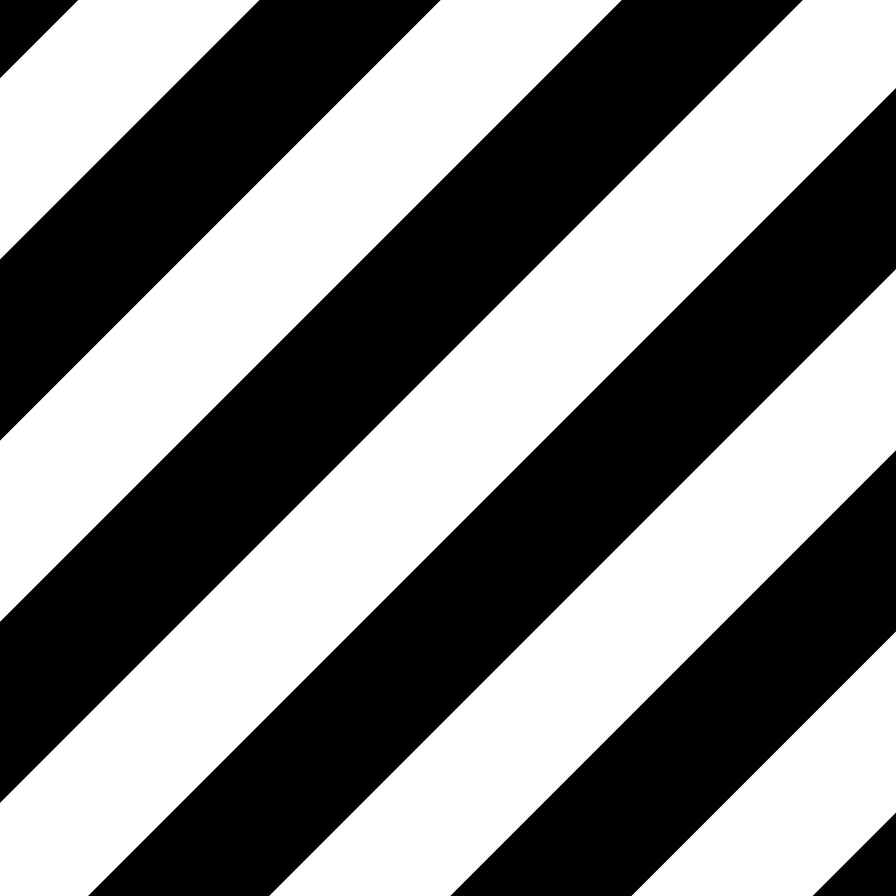
Give the GLSL for this pattern, as a Shadertoy shader.

```glsl
// Bold black and white diagonal stripes of equal width, rising to the right.

const vec3 INK = vec3(0.0);
const vec3 PAPER = vec3(1.0);
const float PERIOD = 0.2859;       // stripe pair, measured across the stripes
const float STRIPE_SHARE = 0.5;    // white part of each period
const float STRIPE_OFFSET = -0.002;

// Distance from the origin along the direction with the given angle.
float along(vec2 p, float angle) {
    return dot(p, vec2(cos(angle), sin(angle)));
}

// Signed distance to the nearest repeated band, negative inside.
float bandDistance(float x, float period, float width) {
    float nearest = (fract(x / period + 0.5) - 0.5) * period;
    return abs(nearest) - 0.5 * width;
}

// Edge coverage over one pixel.
float coverage(float dist, float pixel) {
    return clamp(0.5 - dist / pixel, 0.0, 1.0);
}

void mainImage(out vec4 fragColor, in vec2 fragCoord) {
    float pixel = 1.0 / iResolution.y;
    vec2 p = (fragCoord - 0.5 * iResolution.xy) * pixel;

    // Stripes run at 45 degrees, so distance is taken at -45 degrees.
    float across = along(p, radians(-45.0)) - STRIPE_OFFSET;
    float band = bandDistance(across, PERIOD, PERIOD * STRIPE_SHARE);

    fragColor = vec4(mix(INK, PAPER, coverage(band, pixel)), 1.0);
}
```
